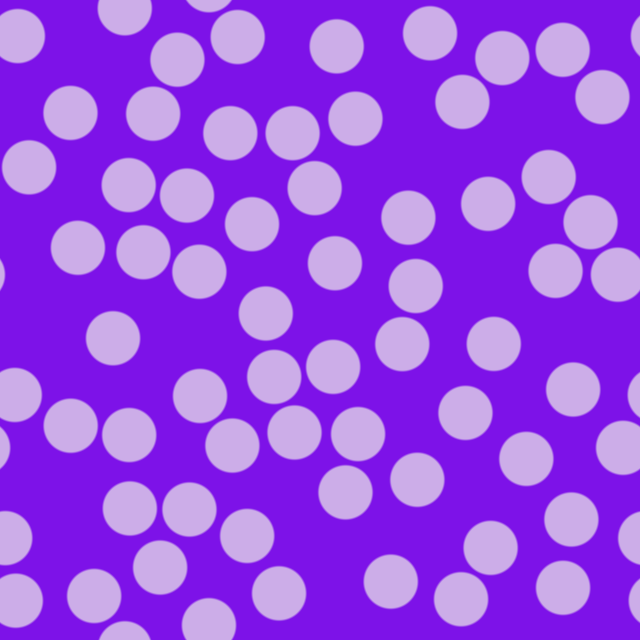
Reproduce this pattern procedurally as a Shadertoy shader.

```glsl
#define CELLS 8             // dots along each side, even so the stagger wraps
#define RADIUS 0.0423       // dot radius
#define EDGE 0.0023         // half width of the soft rim
#define MIN_SPACING 0.74    // least distance of dot centres, in cells
#define STRIDE 0.48         // longest random move per round, in cells
#define WAVE 0.22           // bend of the rows, in cells
#define WAVE_COUNT 2.0      // whole bends across the canvas
#define SEED 5u
#define GROUND vec3(0.49, 0.07, 0.91)
#define DOT vec3(0.80, 0.68, 0.91)

const float TAU = 6.2831853;

// Random move of one dot; cells wrap around the canvas
vec2 randomMove(ivec2 cell, uint round) {
    uvec2 c = uvec2((cell + CELLS) % CELLS);
    uint h = c.x + 64u * c.y + 4096u * round + 16384u * SEED;
    h = (h ^ (h >> 16)) * 0x7feb352du;
    h = (h ^ (h >> 15)) * 0x846ca68bu;
    h ^= h >> 16;
    float angle = TAU * float(h & 65535u) / 65536.0;
    return STRIDE * vec2(cos(angle), sin(angle));
}

// Staggered lattice with gently bent rows
vec2 latticePoint(ivec2 cell) {
    vec2 p = vec2(cell) + 0.5;
    p.x += (cell.y & 1) == 0 ? 0.25 : -0.25;
    p.y += WAVE * sin(TAU * WAVE_COUNT * p.x / float(CELLS));
    return p;
}

// Share of a move that keeps the dot clear of one neighbour
float freeShare(vec2 move, vec2 otherMove, vec2 gap) {
    float d = length(gap);
    vec2 toward = gap / max(d, 1e-4);
    float mine = max(dot(move, toward), 0.0);
    float theirs = max(-dot(otherMove, toward), 0.0);
    if (mine <= 0.0) return 1.0;
    return min(1.0, max(d - MIN_SPACING, 0.0) / max(mine + theirs, 1e-4));
}

void mainImage(out vec4 fragColor, in vec2 fragCoord) {
    vec2 p = fragCoord / iResolution.xy * float(CELLS);
    ivec2 home = ivec2(floor(p));

    // Round one: scatter the lattice points around this cell
    vec2 centres[25];
    for (int k = 0; k < 25; k++) {
        ivec2 cell = home + ivec2(k % 5, k / 5) - 2;
        vec2 start = latticePoint(cell);
        vec2 move = randomMove(cell, 0u);
        float share = 1.0;
        for (int n = 0; n < 9; n++) {
            if (n == 4) continue;
            ivec2 other = cell + ivec2(n % 3, n / 3) - 1;
            vec2 gap = latticePoint(other) - start;
            share = min(share, freeShare(move, randomMove(other, 0u), gap));
        }
        centres[k] = start + move * share;
    }

    // Round two: scatter again and keep the nearest centre
    float nearest = 9.0;
    for (int k = 0; k < 9; k++) {
        ivec2 offset = ivec2(k % 3, k / 3) - 1;
        int index = (offset.y + 2) * 5 + offset.x + 2;
        vec2 start = centres[index];
        vec2 move = randomMove(home + offset, 1u);
        float share = 1.0;
        for (int n = 0; n < 9; n++) {
            if (n == 4) continue;
            ivec2 side = ivec2(n % 3, n / 3) - 1;
            vec2 gap = centres[index + side.y * 5 + side.x] - start;
            vec2 otherMove = randomMove(home + offset + side, 1u);
            share = min(share, freeShare(move, otherMove, gap));
        }
        nearest = min(nearest, distance(p, start + move * share));
    }

    // Flat discs with a soft rim
    float rim = nearest / float(CELLS) - RADIUS;
    float cover = 1.0 - smoothstep(-EDGE, EDGE, rim);
    fragColor = vec4(mix(GROUND, DOT, cover), 1.0);
}
```
